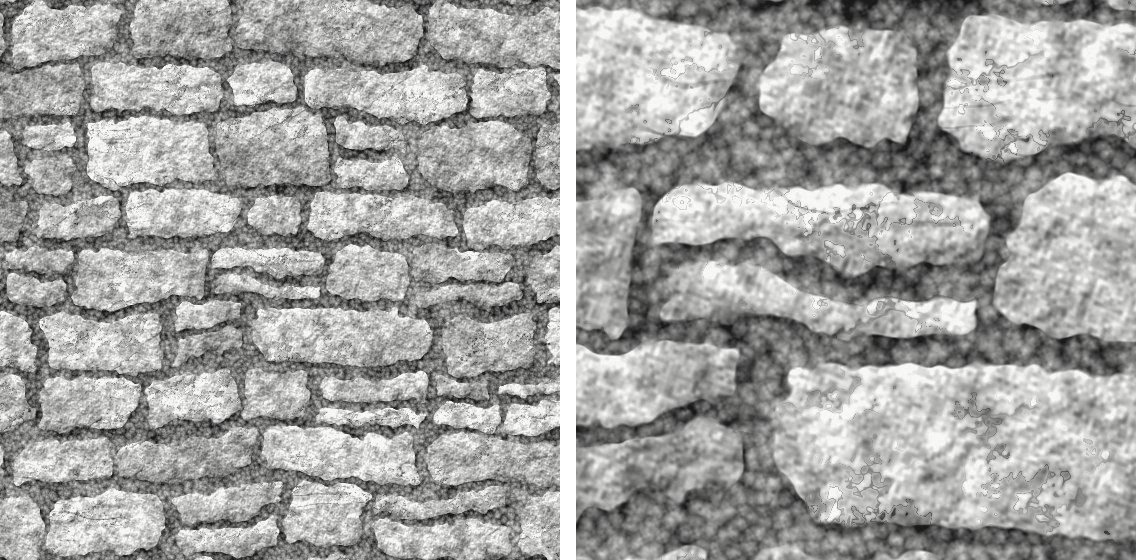
Left, the full canvas; right, a detail of the centre.
Reproduce this texture procedurally as a WebGL 1 fragment shader.

```glsl
precision highp float;
// Dry grey rubble wall: uneven courses of rounded, chipped stones in gritty mortar.
// Each stone is a warped rounded box in a jittered row and column cell; relief comes
// from the distance field, and surface grain from layered value and cellular noise.
uniform vec2 u_resolution;

const float COURSES = 9.0;
const float STONE_TONE = 0.765;
const float MORTAR_TONE = 0.47;
const vec3 TINT = vec3(1.0, 1.0, 0.992);

float hash(vec2 p) {
  vec3 h = fract(p.xyx * 0.1031);
  h += dot(h, h.yzx + 33.33);
  return fract((h.x + h.y) * h.z);
}

float noise(vec2 p) {
  vec2 i = floor(p), f = fract(p);
  f = f * f * (3.0 - 2.0 * f);
  vec2 x = vec2(1.0, 0.0);
  return mix(mix(hash(i), hash(i + x), f.x),
             mix(hash(i + x.yx), hash(i + x.xx), f.x), f.y);
}

// Four octaves, normalised to 0..1; a high gain gives a rougher surface
float layered(vec2 p, float gain) {
  float sum = 0.0, total = 0.0, weight = 1.0;
  for (int i = 0; i < 4; i++) {
    sum += weight * noise(p);
    total += weight;
    weight *= gain;
    p = mat2(1.6, 1.2, -1.2, 1.6) * p + 17.3;
  }
  return sum / total;
}

// Distances to the nearest and second nearest scattered points
vec2 cellular(vec2 p) {
  vec2 base = floor(p), nearest = vec2(8.0);
  for (int y = -1; y <= 1; y++) {
    for (int x = -1; x <= 1; x++) {
      vec2 cell = base + vec2(x, y);
      float d = distance(p, cell + vec2(hash(cell), hash(cell + 71.7)));
      nearest = vec2(min(nearest.x, d), min(nearest.y, max(nearest.x, d)));
    }
  }
  return nearest;
}

float courseEdge(float row) {
  return (row + 0.55 * (hash(vec2(row, 7.0)) - 0.5)) / COURSES;
}

float coursePitch(float row) { return mix(0.16, 0.26, hash(vec2(row, 23.0))); }

float jointEdge(float column, float row) {
  float jitter = 0.72 * (hash(vec2(column, row) + 40.0) - 0.5);
  return (column + jitter) * coursePitch(row);
}

float roundedBox(vec2 q, vec2 halfSize, float radius) {
  vec2 e = abs(q) - halfSize + radius;
  return length(max(e, 0.0)) + min(max(e.x, e.y), 0.0) - radius;
}

// Distance to one stone (x) and its random seed (y)
vec2 stone(vec2 p, float column, float row) {
  vec2 cell = vec2(column, row) + 60.0;
  vec2 low = vec2(jointEdge(column, row), courseEdge(row));
  vec2 high = vec2(jointEdge(column + 1.0, row), courseEdge(row + 1.0));
  // Some tall cells hold two thin stones, one above the other
  if (hash(cell + 5.5) > 0.8 && high.y - low.y > 0.105) {
    float middle = mix(low.y, high.y, mix(0.4, 0.6, hash(cell + 9.1)));
    if (p.y > middle) { low.y = middle; cell += 130.0; }
    else high.y = middle;
  }
  low += 0.004 + 0.011 * vec2(hash(cell + 1.3), hash(cell + 2.7));
  high -= 0.004 + 0.011 * vec2(hash(cell + 3.9), hash(cell + 4.1));
  vec2 halfSize = max(0.5 * (high - low), 0.008);
  vec2 q = p - 0.5 * (low + high);
  q.y += 0.09 * (hash(cell + 6.2) - 0.5) * q.x;
  q.x += 0.4 * (hash(cell + 8.4) - 0.5) * q.y;
  float radius = min(halfSize.x, halfSize.y) * mix(0.25, 0.75, hash(cell + 11.6));
  return vec2(roundedBox(q, halfSize, radius), hash(cell + 14.8));
}

vec2 nearestStone(vec2 p) {
  vec2 best = vec2(1.0, 0.0);
  for (int y = -1; y <= 1; y++) {
    float row = floor(p.y * COURSES) + float(y);
    float column = floor(p.x / coursePitch(row));
    for (int x = -1; x <= 1; x++) {
      vec2 s = stone(p, column + float(x), row);
      if (s.x < best.x) best = s;
    }
  }
  return best;
}

float stoneTone(vec2 p, float seed) {
  vec2 local = p + seed * 9.0;
  float grain = layered(local * 48.0, 0.88);
  float emboss = grain - layered((local + vec2(-0.0015, 0.003)) * 48.0, 0.88);
  float broad = layered(local * vec2(8.0, 14.0), 0.6);
  // Bedding cracks run along the stone; chips follow cell borders
  float bedding = abs(noise(local * vec2(12.0, 75.0) + 3.0 * broad) - 0.5);
  float crack = (1.0 - smoothstep(0.02, 0.09, bedding)) * smoothstep(0.35, 0.9, seed);
  vec2 chips = cellular(local * vec2(13.0, 20.0) + 1.5 * grain);
  float chip = 1.0 - smoothstep(0.01, 0.07, chips.y - chips.x);
  float worn = smoothstep(0.46, 0.6, broad);
  return STONE_TONE + 0.16 * (seed - 0.5) + 0.85 * (grain - 0.5) + 0.4 * emboss
       + 0.35 * (broad - 0.5) - (0.22 * crack + 0.24 * chip) * worn;
}

float mortarTone(vec2 p) {
  float grit = 0.5 - cellular(p * 125.0).x;
  return MORTAR_TONE + 0.4 * grit + 0.75 * (layered(p * 60.0, 0.95) - 0.5)
       + 0.3 * (layered(p * 11.0, 0.6) - 0.5);
}

void main() {
  vec2 p = gl_FragCoord.xy / u_resolution.y;
  // Wavy courses and ragged stone outlines
  vec2 wall = p + vec2(0.0, 0.008 * sin(p.x * 8.0 + 1.0) + 0.005 * sin(p.x * 19.0 + p.y * 9.0));
  wall += 0.045 * (vec2(layered(p * 16.0, 0.65), layered(p * 16.0 + 31.0, 0.65)) - 0.5);
  vec2 s = nearestStone(wall);

  // Light from above and slightly left: bright upper rims, shadow underneath
  vec2 lightStep = vec2(-0.003, 0.007);
  float relief = (nearestStone(wall + lightStep).x - s.x) / length(lightStep);
  float rim = exp(-abs(s.x) / 0.008);
  float lit = stoneTone(p, s.y) + (0.15 * relief - 0.05) * rim;
  float shaded = mortarTone(p) + (0.13 * relief - 0.15) * rim;
  float tone = mix(lit, shaded, smoothstep(-0.0015, 0.0015, s.x));
  gl_FragColor = vec4(clamp(tone, 0.1, 0.97) * TINT, 1.0);
}
```
